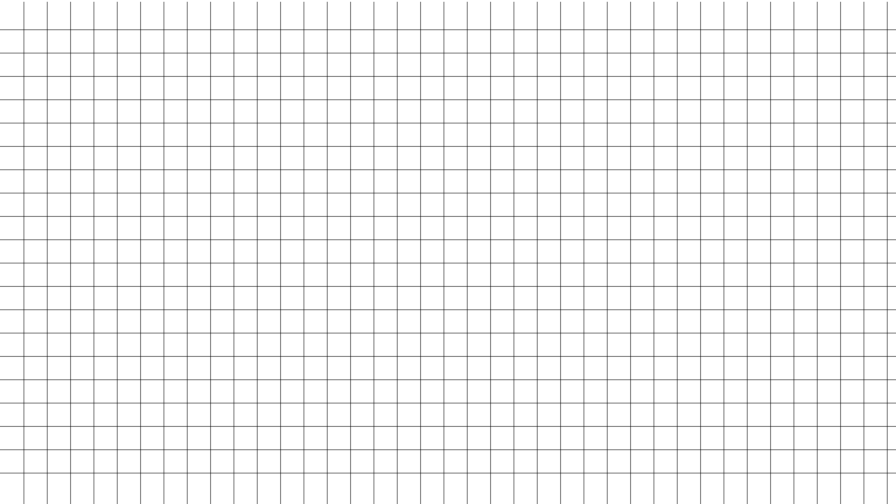
Write a Shadertoy shader that draws this pattern.

```glsl
// Sheet of square graph paper: thin black rules on white, 38 down and 20 across.
// Each pixel finds its nearest rule in both directions, and a tent filter
// integrated over the rule width gives smooth hairlines at any size.

// Lengths are fractions of the canvas height.
const float CELL = 1.0 / 21.6;                    // distance between rules
const vec2 FIRST_RULE = vec2(0.04745, 0.06134);   // leftmost and lowest rule
const vec2 RULE_COUNT = vec2(38.0, 20.0);         // vertical, horizontal
const float RULE_WIDTH = 0.00102;
const float TOP_MARGIN = 0.0035;                  // gap above vertical rules
const vec3 PAPER = vec3(1.0);
const vec3 INK = vec3(0.0);

// Running integral of a unit tent, centred on zero.
vec2 tentIntegral(vec2 t) {
    t = clamp(t, -1.0, 1.0);
    return t - 0.5 * t * abs(t);
}

// Filtered coverage by the nearest vertical (x) and horizontal (y) rule.
vec2 ruleCoverage(vec2 p, float pixel) {
    vec2 index = clamp(round((p - FIRST_RULE) / CELL), vec2(0.0), RULE_COUNT - 1.0);
    vec2 offset = p - FIRST_RULE - index * CELL;
    float halfWidth = 0.5 * RULE_WIDTH;
    return tentIntegral((offset + halfWidth) / pixel)
         - tentIntegral((offset - halfWidth) / pixel);
}

void mainImage(out vec4 fragColor, in vec2 fragCoord) {
    float pixel = 1.0 / iResolution.y;
    vec2 p = fragCoord * pixel;

    vec2 rules = ruleCoverage(p, pixel);

    // Vertical rules stop just short of the top edge.
    rules.x *= clamp((1.0 - TOP_MARGIN - p.y) / pixel + 0.5, 0.0, 1.0);

    // Overlapping rules darken where they cross.
    float ink = 1.0 - (1.0 - rules.x) * (1.0 - rules.y);
    fragColor = vec4(mix(PAPER, INK, ink), 1.0);
}
```
